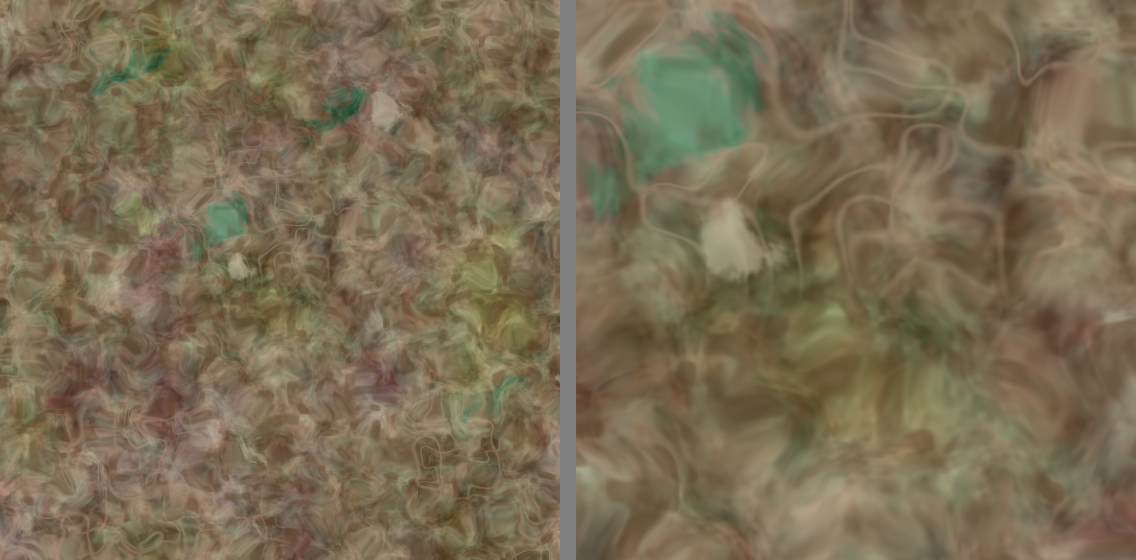
Left, the full canvas; right, a detail of the centre.
Write a Shadertoy shader that draws this texture.

```glsl
// Mottled forest-floor ground: soft brown and olive litter with moss, rust and pale flecks.

const vec3 EARTH = vec3(0.497, 0.440, 0.340);
const vec3 CREVICE = vec3(0.34, 0.24, 0.14);
const vec3 FIBRE = vec3(0.67, 0.58, 0.49);
const vec3 RUST = vec3(0.47, 0.30, 0.25);
const vec3 SAGE = vec3(0.57, 0.60, 0.41);
const vec3 MOSS = vec3(0.25, 0.43, 0.31);
const vec3 PALE = vec3(0.74, 0.71, 0.61);

float hash(vec2 p) {
    return fract(sin(dot(p, vec2(127.1, 311.7))) * 43758.5453);
}

float noise(vec2 p) {
    vec2 i = floor(p);
    vec2 f = fract(p);
    f = f * f * f * (f * (f * 6.0 - 15.0) + 10.0);
    float low = mix(hash(i), hash(i + vec2(1.0, 0.0)), f.x);
    float high = mix(hash(i + vec2(0.0, 1.0)), hash(i + 1.0), f.x);
    return mix(low, high, f.y);
}

mat2 rotation(float angle) {
    float c = cos(angle);
    float s = sin(angle);
    return mat2(c, s, -s, c);
}

// Layered noise, centred on zero with a spread of about one
float mottle(vec2 p, float gain) {
    float sum = 0.0;
    float power = 0.0;
    float weight = 1.0;
    for (int i = 0; i < 4; i++) {
        sum += weight * (noise(p) - 0.5);
        power += weight * weight;
        weight *= gain;
        p = rotation(0.65) * p * 2.03 + 17.3;
    }
    return sum / (0.2 * sqrt(power));
}

// Thin winding lines along the middle level of a noise field
float strands(vec2 p, float width) {
    return 1.0 - smoothstep(0.0, width, abs(noise(p) - 0.5));
}

// Coverage of ragged patches scattered over a grid; size is in cells
float patches(vec2 p, float cells, float density, vec2 size, float tilt, float seed) {
    vec2 g = p * cells;
    float ragged = 0.28 * mottle(p * 38.0 + seed, 0.6);
    float cover = 0.0;
    for (int y = -1; y <= 1; y++) {
        for (int x = -1; x <= 1; x++) {
            vec2 cell = floor(g) + vec2(x, y);
            vec2 key = cell + seed;
            vec2 centre = cell + 0.2 + 0.6 * vec2(hash(key + 3.1), hash(key + 7.7));
            vec2 scale = size * mix(0.65, 1.2, hash(key + 11.9));
            float angle = tilt + 0.6 * (hash(key + 19.3) - 0.5);
            float d = length(rotation(-angle) * (g - centre) / scale) + ragged;
            float present = step(hash(key), density);
            cover = max(cover, present * (1.0 - smoothstep(0.35, 1.15, d)));
        }
    }
    return cover;
}

void mainImage(out vec4 fragColor, in vec2 fragCoord) {
    vec2 p = fragCoord / iResolution.y;
    vec2 warp = vec2(noise(p * 24.0 + 5.0), noise(p * 24.0 + 41.0)) - 0.5;
    vec2 q = p + 0.028 * warp;

    // Broad drift from mauve below to olive above
    float hue = mottle(p * 4.5 + 9.0, 0.6) + 1.3 * (p.y - 0.5);
    float broad = mottle(p * 6.0 + 63.0, 0.6);
    vec3 color = EARTH + hue * vec3(-0.002, 0.012, -0.014);
    color += broad * vec3(0.020, 0.021, 0.016);

    // Coloured patches lie under the fine grain
    color = mix(color, RUST, 0.65 * patches(q, 5.0, 0.18, vec2(0.34, 0.16), 0.25, 13.0));
    color = mix(color, SAGE, 0.75 * patches(q, 6.0, 0.10, vec2(0.28, 0.24), 0.0, 29.0));
    color = mix(color, MOSS, 0.75 * patches(q, 6.0, 0.10, vec2(0.40, 0.13), 0.5, 47.0));

    // Fine litter: light, warmth and dark gaps
    float grain = mottle(q * 24.0 + 31.0, 0.72);
    float warmth = mottle(q * 30.0 + 87.0, 0.65);
    color += grain * vec3(0.052, 0.055, 0.050);
    color += warmth * vec3(0.012, -0.007, -0.008);
    float gap = 1.0 - smoothstep(0.12, 0.38, noise(q * 52.0 + 19.0));
    color = mix(color, CREVICE, 0.42 * gap);

    // Pale fibres gather in some areas
    float tangled = smoothstep(0.45, 0.75, noise(p * 5.0 + 71.0));
    float fibres = max(strands(q * 21.0, 0.09), strands(q * 33.0 + 53.0, 0.11));
    color = mix(color, FIBRE, 0.40 * fibres * (0.2 + 0.8 * tangled));

    // Small bleached flecks
    float flecks = patches(q, 8.0, 0.13, vec2(0.20, 0.18), 0.4, 67.0);
    color = mix(color, PALE, 0.60 * flecks);

    fragColor = vec4(clamp(color, 0.0, 1.0), 1.0);
}
```
